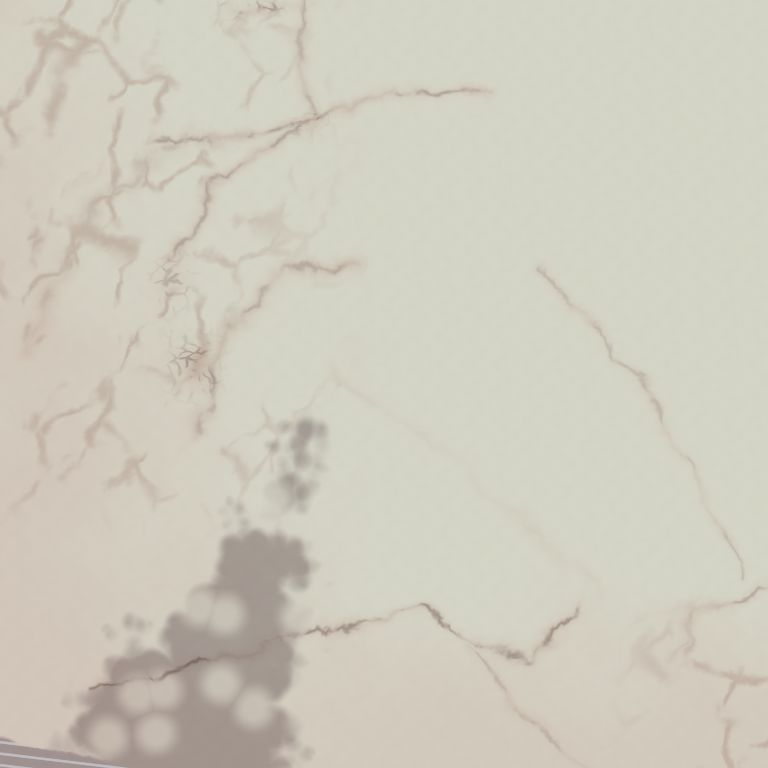
Write a WebGL 2 fragment shader that draws this texture.

```glsl
#version 300 es
precision highp float;
// Pale polished marble: a cream-to-rose ground, thin broken veins with soft
// halos and scribbled knots, and a blurred leafy shadow at the lower left.
// Layered sines bend the paths; cellular noise gives the web, knots and leaves.
uniform vec2 u_resolution;
out vec4 fragColor;

const vec3 CREAM = vec3(0.831, 0.831, 0.775);
const vec3 ROSE = vec3(0.820, 0.774, 0.726);
const vec3 HALO = vec3(0.775, 0.690, 0.635);
const vec3 CORE = vec3(0.530, 0.460, 0.420);
const vec3 SHADE = vec3(0.770, 0.738, 0.750);
const mat2 TURN = mat2(0.8, 0.6, -0.6, 0.8);

vec2 hash2(vec2 p) {
  return fract(sin(vec2(dot(p, vec2(127.1, 311.7)), dot(p, vec2(269.5, 183.3)))) * 43758.5);
}

// Layered sines, each layer bent by the sum so far; about -1 to 1.
float ripple(vec2 p) {
  float sum = 0.0, amp = 0.5;
  for (int i = 0; i < 5; i++) {
    sum += amp * sin(p.x + 1.7 * sin(p.y));
    p = TURN * p * 1.9 + 0.6 * sum + 3.1;
    amp *= 0.55;
  }
  return sum;
}

// Distances to the nearest and second nearest cell centre.
vec2 cells(vec2 p) {
  vec2 base = floor(p), near = vec2(9.0);
  for (int y = -1; y <= 1; y++)
    for (int x = -1; x <= 1; x++) {
      vec2 cell = base + vec2(x, y);
      float d = length(cell + hash2(cell) - p);
      near = d < near.x ? vec2(d, near.x) : vec2(near.x, min(near.y, d));
    }
  return near;
}

// Lines along the cell borders.
float cracks(vec2 p, float width) {
  vec2 near = cells(p);
  return 1.0 - smoothstep(0.0, width, near.y - near.x);
}

// Distance to a tapered stroke.
float stroke(vec2 p, vec2 a, vec2 b, float ra, float rb) {
  float t = clamp(dot(p - a, b - a) / dot(b - a, b - a), 0.0, 1.0);
  return length(p - mix(a, b, t)) - mix(ra, rb, t);
}

// Vein through four points: x is the soft halo, y the dark core.
vec2 vein(vec2 p, vec2 a, vec2 b, vec2 c, vec2 d, float width, vec2 strength) {
  float r = min(stroke(p, a, b, 0.0, 0.0), min(stroke(p, b, c, 0.0, 0.0), stroke(p, c, d, 0.0, 0.0)));
  return strength * exp(-vec2(r * r) / vec2(9.0 * width * width, width * width));
}

// Soft round weight for a cluster of specks.
float knot(vec2 p, vec2 centre, vec2 size) {
  vec2 q = (p - centre) / size;
  return exp(-dot(q, q));
}

vec2 mainVeins(vec2 p) {
  vec2 v = vein(p, vec2(0.12, 0.10), vec2(0.42, 0.18), vec2(0.55, 0.205), vec2(0.62, 0.165), 0.0027, vec2(0.40, 0.65));
  v = max(v, vein(p, vec2(0.62, 0.165), vec2(0.70, 0.14), vec2(0.72, 0.18), vec2(0.755, 0.205), 0.0030, vec2(0.45, 0.60)));
  v = max(v, vein(p, vec2(0.20, 0.81), vec2(0.40, 0.835), vec2(0.51, 0.885), vec2(0.64, 0.875), 0.0030, vec2(0.45, 0.45)));
  v = max(v, vein(p, vec2(0.40, 0.835), vec2(0.28, 0.77), vec2(0.26, 0.71), vec2(0.215, 0.66), 0.0030, vec2(0.45, 0.40)));
  v = max(v, vein(p, vec2(0.47, 0.66), vec2(0.37, 0.645), vec2(0.29, 0.56), vec2(0.26, 0.44), 0.0036, vec2(0.45, 0.32)));
  v = max(v, vein(p, vec2(0.39, 1.02), vec2(0.39, 0.94), vec2(0.40, 0.89), vec2(0.405, 0.84), 0.0032, vec2(0.40, 0.25)));
  v = max(v, vein(p, vec2(0.24, 0.82), vec2(0.12, 0.73), vec2(0.08, 0.65), vec2(0.04, 0.55), 0.0048, vec2(0.40, 0.18)));
  v = max(v, vein(p, vec2(0.70, 0.645), vec2(0.83, 0.51), vec2(0.91, 0.37), vec2(0.97, 0.25), 0.0026, vec2(0.24, 0.24)));
  v = max(v, vein(p, vec2(0.43, 0.52), vec2(0.56, 0.43), vec2(0.67, 0.33), vec2(0.78, 0.23), 0.0032, vec2(0.15, 0.04)));
  v = max(v, vein(p, vec2(0.61, 0.16), vec2(0.69, 0.06), vec2(0.73, 0.02), vec2(0.80, -0.02), 0.0028, vec2(0.32, 0.25)));
  return max(v, vein(p, vec2(0.88, 0.14), vec2(0.90, 0.21), vec2(0.96, 0.215), vec2(1.02, 0.25), 0.0030, vec2(0.40, 0.35)));
}

// Shadow density: tapered strokes with leafy blurred edges and lit gaps.
float leafShadow(vec2 p) {
  float d = stroke(p, vec2(0.408, 0.462), vec2(0.36, 0.31), 0.010, 0.026);
  d = min(d, stroke(p, vec2(0.34, 0.27), vec2(0.25, 0.02), 0.060, 0.135));
  d = min(d, stroke(p, vec2(0.21, 0.10), vec2(0.09, 0.02), 0.085, 0.030));
  d += 0.060 * (cells(p * 19.0).x - 0.42) + 0.035 * (cells(p * 37.0 + 5.0).x - 0.42);
  float gaps = 1.0 - smoothstep(0.12, 0.42, cells(p * 11.0 + 0.01 * ripple(p * 40.0) + 3.0).x);
  return (1.0 - smoothstep(-0.030, 0.016, d)) * (1.0 - 0.75 * gaps);
}

void main() {
  vec2 p = gl_FragCoord.xy / u_resolution;
  vec2 bent = p + 0.010 * vec2(ripple(p * 40.0), ripple(p * 40.0 + 7.0));

  // Ground, warmer towards the left and the bottom, mottled.
  float cloud = ripple(p * 15.0 + 4.0);
  float left = 1.0 - smoothstep(0.05, 0.64, p.x + 0.42 * p.y + 0.09 * cloud);
  float low = 1.0 - smoothstep(0.02, 0.27, p.y + 0.05 * cloud);
  vec3 color = mix(CREAM, ROSE, max(left, 0.75 * low));

  // Main veins break up along their length.
  vec2 marks = mainVeins(bent);
  marks *= vec2(0.55 + 0.45 * smoothstep(-0.4, 0.5, ripple(p * 28.0 + 1.0)),
                0.15 + 0.85 * smoothstep(-0.35, 0.5, ripple(p * 45.0 + 2.0)));

  // Faint slanted web at two sizes over the left and the lower right corner.
  float region = (1.0 - smoothstep(0.18, 0.52, p.x)) * smoothstep(0.28, 0.42, p.y);
  region = max(region, smoothstep(0.76, 0.92, p.x) * (1.0 - smoothstep(0.12, 0.25, p.y)));
  vec2 slant = vec2(dot(bent, vec2(0.87, -0.5)) * 8.0, dot(bent, vec2(0.5, 0.87)) * 4.5);
  for (int i = 1; i <= 2; i++) {
    float size = float(i);
    float web = region * cracks(slant * size + 4.0 * size, 0.10 * size);
    web *= smoothstep(-0.1, 0.6, ripple(p * 24.0 + 5.0 * size));
    marks = max(marks, web * vec2(0.50, 0.16));
  }

  // Scribbled knots where veins meet.
  float knots = knot(bent, vec2(0.25, 0.525), vec2(0.030, 0.035));
  knots += 0.6 * knot(bent, vec2(0.225, 0.63), vec2(0.025, 0.030));
  knots += 0.8 * knot(bent, vec2(0.40, 0.835), vec2(0.020, 0.013));
  knots += 0.9 * knot(bent, vec2(0.34, 0.99), vec2(0.042, 0.009));
  float scribble = cracks(bent * 65.0, 0.35) * smoothstep(-0.4, 0.3, ripple(p * 90.0));
  color = mix(color, HALO, clamp(marks.x + 0.4 * knots, 0.0, 1.0));
  color = mix(color, CORE, clamp(marks.y + 0.6 * knots * scribble, 0.0, 0.75));

  // Shadow, streaked sliver in the corner and fine grain.
  color *= mix(vec3(1.0), SHADE, leafShadow(p));
  float sliver = smoothstep(-0.003, 0.003, 0.038 - 0.22 * p.x - p.y + 0.004 * ripple(p * 60.0));
  float streak = smoothstep(0.5, 1.0, sin((p.y + 0.12 * p.x) * 420.0));
  color = mix(color, mix(vec3(0.62, 0.57, 0.56), vec3(0.76, 0.74, 0.76), streak), sliver);
  color += 0.004 * ripple(p * 170.0);
  fragColor = vec4(color, 1.0);
}
```
